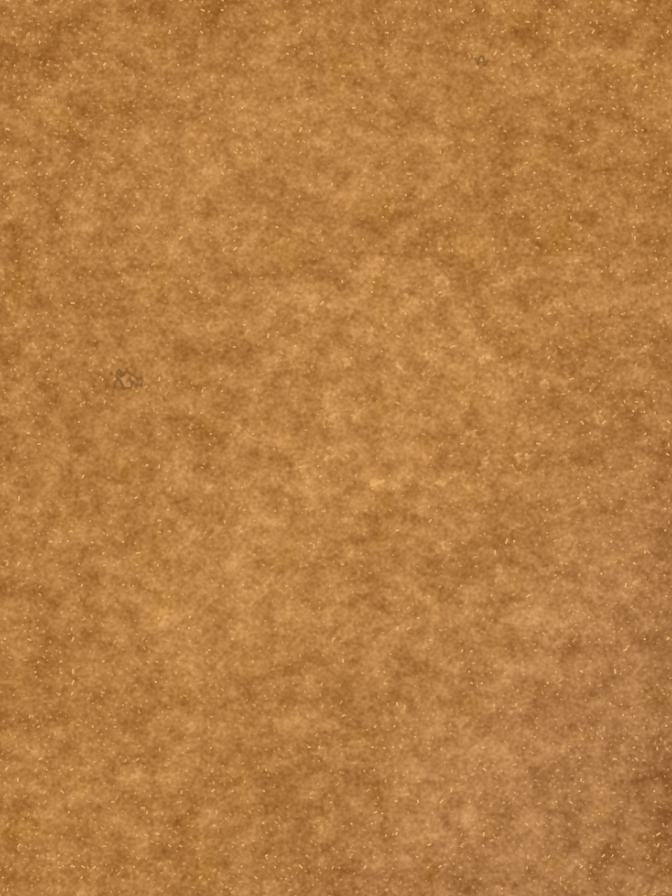
A Shadertoy shader for this texture:

```glsl
// Worn tan-brown board: soft mottling, fine grain, pale chips and small bright flecks.

#define MID_TONE      vec3(0.716, 0.495, 0.266)
#define TONE_STEP     vec3(0.095, 0.092, 0.080)
#define FLECK_COLOR   vec3(0.93, 0.73, 0.44)
#define KNOT_COLOR    vec3(0.42, 0.27, 0.12)
#define MOTTLE_SCALE  23.0
#define MOTTLE_AMOUNT 0.95
#define GRAIN_SCALE   170.0
#define GRAIN_AMOUNT  0.72
#define WEAR_AMOUNT   1.3
#define VIGNETTE      1.0
#define FLECK_CELLS   62.0
#define FLECK_SHARE   0.30

// Integer hash: two random values in 0..1 per lattice point
vec2 hash2(vec2 cell) {
    uvec2 v = uvec2(ivec2(cell)) * 1664525u + 1013904223u;
    v.x += v.y * 1664525u;
    v.y += v.x * 1664525u;
    v ^= v >> 16u;
    v.x += v.y * 1664525u;
    v.y += v.x * 1664525u;
    v ^= v >> 16u;
    return vec2(v & 65535u) / 65535.0;
}

float cornerSlope(vec2 cell, vec2 offset) {
    float angle = 6.28319 * hash2(cell).x;
    return dot(vec2(cos(angle), sin(angle)), offset);
}

float gradientNoise(vec2 p) {
    vec2 i = floor(p), f = p - i;
    vec2 u = f * f * f * (f * (f * 6.0 - 15.0) + 10.0);
    vec2 e = vec2(1.0, 0.0);
    float low = mix(cornerSlope(i, f), cornerSlope(i + e, f - e), u.x);
    float high = mix(cornerSlope(i + e.yx, f - e.yx), cornerSlope(i + 1.0, f - 1.0), u.x);
    return mix(low, high, u.y);
}

// Rotated octaves, so no lattice direction shows
float fbm(vec2 p) {
    float sum = 0.0, weight = 1.0;
    for (int i = 0; i < 4; i++) {
        sum += weight * gradientNoise(p);
        p = mat2(1.5, 1.1, -1.1, 1.5) * p + 17.3;
        weight *= 0.82;
    }
    return sum;
}

// One short slanted fleck in some of the cells
float flecks(vec2 p, float cells, float share, float pixel) {
    vec2 id = floor(p * cells);
    vec2 place = hash2(id + 31.0), kind = hash2(id + 507.0);
    vec2 d = (fract(p * cells) - mix(vec2(0.25), vec2(0.75), place)) / cells;
    float angle = 0.5 + 2.6 * (kind.y - 0.5);
    vec2 along = vec2(cos(angle), sin(angle));
    float halfLength = mix(0.0002, 0.0026, place.x * place.x * place.y);
    float t = clamp(dot(d, along), -halfLength, halfLength);
    float dist = length(d - along * t);
    float shape = 1.0 - smoothstep(0.0004, 0.0010 + pixel, dist);
    return shape * step(kind.x, share) * mix(0.25, 1.0, place.y);
}

// Ragged ring with a pale heart: x is the dark rim, y the light core
vec2 knot(vec2 p, vec2 center, float radius) {
    vec2 d = (p - center) * vec2(0.8, 1.15);
    float r = length(d) / radius + 1.1 * gradientNoise(p * 110.0);
    float rim = 1.0 - smoothstep(0.0, 0.6, abs(r - 0.7));
    return vec2(rim, 1.0 - smoothstep(0.0, 0.7, r));
}

void mainImage(out vec4 fragColor, in vec2 fragCoord) {
    vec2 p = fragCoord / iResolution.x;
    vec2 centered = fragCoord / iResolution.xy - 0.5;
    float pixel = 1.0 / iResolution.x;
    float edge = dot(centered, centered);

    // Mottling, slightly wider than tall, over broad uneven shading
    float mottle = fbm(p * MOTTLE_SCALE * vec2(0.9, 1.1));
    float broad = gradientNoise(p * 3.2 + 40.0) + gradientNoise(p * 8.5 + 12.0);
    float tone = MOTTLE_AMOUNT * mottle + 0.45 * broad;

    // Fine grain at two sizes
    vec2 turned = mat2(0.8, 0.6, -0.6, 0.8) * p;
    tone += GRAIN_AMOUNT * gradientNoise(turned * GRAIN_SCALE + 9.0);
    tone += 0.6 * GRAIN_AMOUNT * gradientNoise(p * GRAIN_SCALE * 0.63 + 71.3);

    // Pale chipped wear, strongest right of the middle
    vec2 fromWear = p - vec2(0.69, 0.72);
    float wearZone = exp(-12.0 * dot(fromWear, fromWear));
    float wear = smoothstep(0.28, 0.95, fbm(p * 30.0 + 90.0));
    tone += WEAR_AMOUNT * wear * (0.30 + 0.70 * wearZone);

    // Darker borders
    tone += VIGNETTE * (0.12 - 1.3 * edge);
    vec3 color = MID_TONE + TONE_STEP * clamp(tone, -1.7, 2.0);

    // Drifting hue: small ochre stains and a greyer lower right
    float stain = smoothstep(0.2, 0.6, gradientNoise(p * 15.0 + 23.0));
    color.b -= 0.025 * stain;
    float grey = smoothstep(0.1, 0.8, centered.x - centered.y);
    color += grey * vec3(-0.025, -0.010, 0.025);

    // Two sizes of flecks, denser toward the borders
    float share = FLECK_SHARE * (0.55 + 3.0 * edge);
    float shine = flecks(p, FLECK_CELLS, share, pixel);
    shine = max(shine, 0.6 * flecks(turned + 3.0, FLECK_CELLS * 1.6, share, pixel));
    color = mix(color, FLECK_COLOR, 0.85 * shine);

    // A larger and a tiny knot
    vec2 flaw = max(knot(p, vec2(0.19, 0.768), 0.016), knot(p, vec2(0.717, 1.243), 0.007));
    color = mix(color, KNOT_COLOR, 0.5 * flaw.x);
    color = mix(color, FLECK_COLOR, 0.35 * flaw.y);

    fragColor = vec4(clamp(color, 0.0, 1.0), 1.0);
}
```
